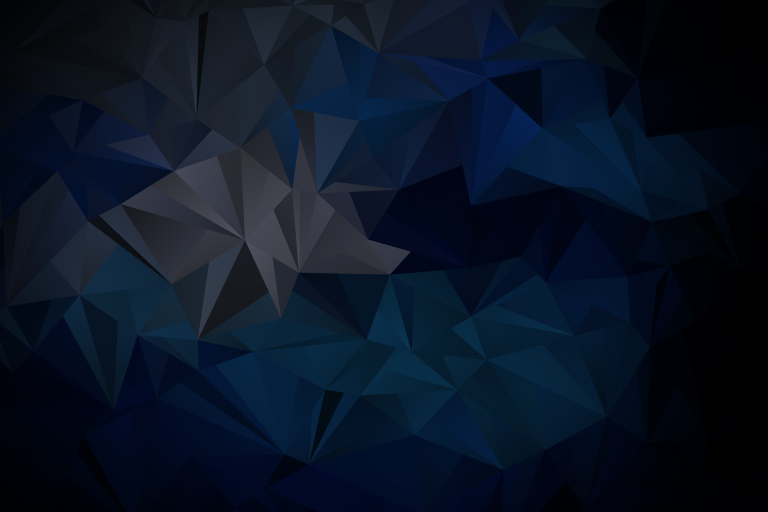
Give the GLSL for this background, as a Shadertoy shader.

```glsl
// Dark low-poly backdrop: irregular shaded triangles in navy, teal and grey.
#define CELL 0.125     // mesh spacing, in canvas heights
#define JITTER 0.94    // vertex displacement, below 1 keeps the mesh valid
#define SCATTER 0.10   // random shift of each facet's colour lookup
#define RELIEF 0.50    // brightness spread between facets
#define TILT 5.0       // brightness slope within a facet
#define INK vec3(0.00, 0.008, 0.05)
#define NAVY vec3(0.00, 0.03, 0.14)
#define BLUE vec3(0.01, 0.08, 0.23)
#define TEAL vec3(0.03, 0.165, 0.26)
#define SLATE vec3(0.11, 0.14, 0.18)
#define GREY vec3(0.225, 0.23, 0.265)

const mat2 GRID_TURN = mat2(0.878, 0.479, -0.479, 0.878);

vec2 hash2(vec2 p) {
    vec3 q = fract(p.xyx * vec3(0.1031, 0.1030, 0.0973));
    q += dot(q, q.yzx + 33.33);
    return fract((q.xx + q.yz) * q.zy);
}

float cross2(vec2 a, vec2 b) { return a.x * b.y - a.y * b.x; }

float area(vec2 a, vec2 b, vec2 c) { return cross2(b - a, c - a); }

// Signed distance to the line ab, positive on its left
float edge(vec2 p, vec2 a, vec2 b) {
    return cross2(b - a, p - a) / max(length(b - a), 1e-5);
}

vec2 meshVertex(vec2 cell) {
    return GRID_TURN * (cell + JITTER * (hash2(cell + 71.0) - 0.5)) * CELL;
}

// Blend a soft elliptical patch of tint into the colour
void patchOf(inout vec3 color, vec2 p, vec2 centre, vec2 radius, vec3 tint) {
    vec2 d = (p - centre) / radius;
    float q = dot(d, d);
    color = mix(color, tint, exp(-q * q));
}

// Broad colour layout that the facets sample
vec3 colorField(vec2 p) {
    vec3 color = NAVY;
    // Upper haze and blue masses
    patchOf(color, p, vec2(0.50, 0.92), vec2(0.62, 0.32), SLATE);
    patchOf(color, p, vec2(1.05, 0.80), vec2(0.26, 0.20), BLUE);
    patchOf(color, p, vec2(1.15, 0.98), vec2(0.11, 0.12), mix(TEAL, SLATE, 0.4));
    patchOf(color, p, vec2(0.68, 0.77), vec2(0.13, 0.12), mix(TEAL, BLUE, 0.5));
    patchOf(color, p, vec2(0.12, 0.69), vec2(0.28, 0.10), BLUE * 0.8);
    // Lower teal band
    patchOf(color, p, vec2(0.60, 0.12), vec2(0.60, 0.10), mix(NAVY, BLUE, 0.4));
    patchOf(color, p, vec2(0.32, 0.40), vec2(0.36, 0.10), mix(TEAL, SLATE, 0.3));
    patchOf(color, p, vec2(0.85, 0.29), vec2(0.42, 0.19), TEAL * 0.9);
    patchOf(color, p, vec2(1.22, 0.65), vec2(0.25, 0.15), mix(TEAL, BLUE, 0.4));
    // Pale left centre
    patchOf(color, p, vec2(0.08, 0.52), vec2(0.22, 0.06), SLATE * 1.3);
    patchOf(color, p, vec2(0.48, 0.57), vec2(0.25, 0.16), GREY);
    // Deep strip and dark right side
    patchOf(color, p, vec2(0.98, 0.56), vec2(0.30, 0.095), mix(INK, NAVY, 0.5));
    patchOf(color, p, vec2(0.70, 0.54), vec2(0.08, 0.06), GREY);
    patchOf(color, p, vec2(0.65, 0.45), vec2(0.08, 0.055), INK);
    patchOf(color, p, vec2(1.48, 0.33), vec2(0.22, 0.30), INK * 0.3);
    patchOf(color, p, vec2(1.42, 0.92), vec2(0.24, 0.18), INK);
    return color;
}

vec3 facetColor(vec2 p, vec2 centre, vec2 seed) {
    vec2 shift = hash2(seed) - 0.5;
    vec2 slope = hash2(seed + 19.0) - 0.5;
    float light = 1.0 + RELIEF * slope.x + TILT * dot(p - centre, shift);
    light *= mix(1.0, 0.4, step(0.46, slope.y));
    return colorField(centre + SCATTER * shift) * max(light, 0.0);
}

// Add a counter-clockwise triangle, creased from a to a point on bc
void addTriangle(inout vec4 sum, vec2 p, vec2 a, vec2 b, vec2 c, vec2 seed, float px) {
    float inside = min(edge(p, a, b), min(edge(p, b, c), edge(p, c, a)));
    float cover = clamp(inside / px + 0.5, 0.0, 1.0);
    if (cover <= 0.0) return;
    vec2 fold = mix(b, c, 0.3 + 0.4 * hash2(seed + 5.0).x);
    float side = clamp(edge(p, a, fold) / px + 0.5, 0.0, 1.0);
    vec3 right = facetColor(p, (a + b + fold) / 3.0, seed);
    vec3 left = facetColor(p, (a + fold + c) / 3.0, seed + 37.0);
    sum += cover * vec4(mix(right, left, side), 1.0);
}

void mainImage(out vec4 fragColor, in vec2 fragCoord) {
    vec2 p = fragCoord / iResolution.y;
    float px = 1.0 / iResolution.y;
    vec2 home = floor((p * GRID_TURN) / CELL);
    vec4 sum = vec4(0.0);

    // Each jittered quad is cut along its better diagonal
    for (int j = -1; j <= 1; j++)
    for (int i = -1; i <= 1; i++) {
        vec2 cell = home + vec2(i, j);
        vec2 a = meshVertex(cell);
        vec2 b = meshVertex(cell + vec2(1, 0));
        vec2 c = meshVertex(cell + vec2(1, 1));
        vec2 d = meshVertex(cell + vec2(0, 1));
        vec2 seed = cell * 3.0 + 211.0;
        bool cutAC = min(area(a, b, c), area(a, c, d)) > min(area(a, b, d), area(b, c, d));
        addTriangle(sum, p, a, b, cutAC ? c : d, seed, px);
        addTriangle(sum, p, cutAC ? a : b, c, d, seed + 101.0, px);
    }
    vec3 color = sum.rgb / max(sum.a, 1e-4);

    // Vignette
    float reach = length((p - vec2(0.70, 0.52)) * vec2(1.0, 1.15));
    color *= mix(1.0, 0.08, smoothstep(0.42, 0.95, reach));
    fragColor = vec4(color, 1.0);
}
```
